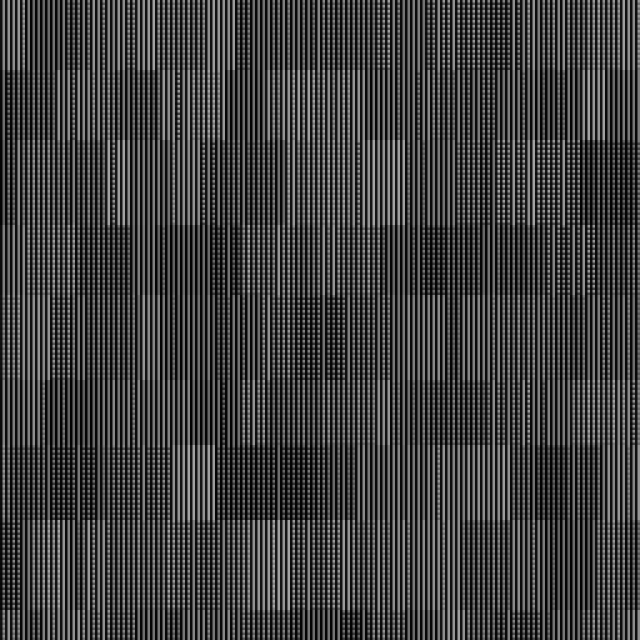
Give the GLSL for this pattern, as a WebGL 2 fragment shader.

```glsl
#version 300 es
precision highp float;

uniform vec2 u_resolution;
out vec4 fragColor;

#define CELLS 128.0         // threads across and picks down
#define BAND_PITCH 15.3     // mean band height, in cells
#define BAND_JITTER 0.12
#define BLOCK_PITCH 7.0     // mean block width, in cells
#define BLOCK_JITTER 0.48
#define BAR_WIDTH 0.5       // share of a cell, for threads and stitches
#define BAR_CENTRE 0.75     // place of the bar within its cell
#define DOTTED_SHARE 0.58
#define STRAY_SHARE 0.12    // threads that differ from their block
#define CROSS_GAP_MIN 0.2   // darkening between stitches
#define CROSS_GAP_MAX 0.6
#define THREAD_VARIATION 0.1

const vec3 GAP_DEEP = vec3(0.01);
const vec3 GAP_SOFT = vec3(0.08);
const vec3 THREAD_DIM = vec3(0.42);
const vec3 THREAD_LIGHT = vec3(0.61);

float hash(vec2 p) {
    return fract(sin(dot(p, vec2(127.1, 311.7))) * 43758.5453);
}

// Index of the irregular interval holding a cell; one jittered edge per pitch
float intervalIndex(float cell, float pitch, float jitter, float seed) {
    float t = cell / pitch;
    float i = floor(t);
    float edge = 0.5 + jitter * (2.0 * hash(vec2(i, seed)) - 1.0);
    return i + step(edge, t - i);
}

// Smoothed coverage of one bar per unit cell
float barCoverage(float x, float pixel) {
    float fromCentre = abs(fract(x - BAR_CENTRE + 0.5) - 0.5);
    return clamp((0.5 * BAR_WIDTH - fromCentre) / pixel + 0.5, 0.0, 1.0);
}

void main() {
    vec2 grid = gl_FragCoord.xy / u_resolution * CELLS;
    vec2 pixel = CELLS / u_resolution;
    vec2 cell = floor(grid) + 0.5;

    // Bands of uneven height, each split into blocks of uneven width
    float band = intervalIndex(cell.y, BAND_PITCH, BAND_JITTER, 3.0);
    float block = intervalIndex(cell.x, BLOCK_PITCH, BLOCK_JITTER, band + 17.0);
    vec2 id = vec2(block, band);
    vec2 threadId = vec2(cell.x, band);

    // Thread and gap lighten together, so blocks differ as a whole
    float tone = hash(id + 7.9);
    vec3 gap = mix(GAP_DEEP, GAP_SOFT, tone);
    vec3 thread = mix(THREAD_DIM, THREAD_LIGHT, tone);
    thread += THREAD_VARIATION * (hash(threadId + 63.0) - 0.5);

    // Vertical threads
    vec3 color = mix(gap, thread, barCoverage(grid.x, pixel.x));

    // Dotted blocks are darkened between stitches; stray threads swap kind
    float dotted = step(hash(id + 23.7), DOTTED_SHARE);
    float stray = step(hash(threadId + 51.3), STRAY_SHARE);
    dotted = abs(dotted - stray);
    float strength = hash(id + 91.1);
    float depth = dotted * mix(CROSS_GAP_MIN, CROSS_GAP_MAX, strength * strength);
    color *= 1.0 - depth * (1.0 - barCoverage(grid.y, pixel.y));

    fragColor = vec4(color, 1.0);
}
```
